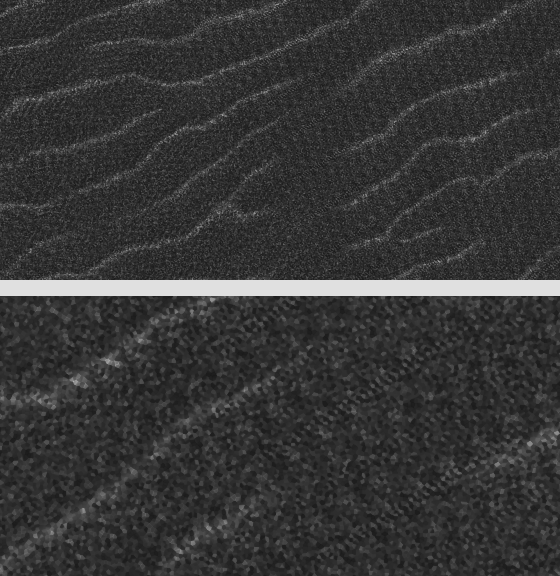
Top: the whole. Bottom: its middle third, enlarged.
Write a WebGL 1 fragment shader that draws this texture.

```glsl
precision highp float;
// Dark volcanic sand with wind ripples: a slanted, warped phase field with a few
// fork defects gives the pale broken crests, and a blended cellular pattern of
// randomly toned grains gives the speckle.

uniform vec2 u_resolution;

float hash(vec2 p) {
  return fract(sin(dot(p, vec2(127.1, 311.7))) * 43758.5453);
}

float noise(vec2 p) {
  vec2 i = floor(p);
  vec2 f = fract(p);
  f = f * f * (3.0 - 2.0 * f);
  float low = mix(hash(i), hash(i + vec2(1.0, 0.0)), f.x);
  float high = mix(hash(i + vec2(0.0, 1.0)), hash(i + 1.0), f.x);
  return mix(low, high, f.y);
}

// Zero-mean, unit-variance speckle made of softly overlapping grains
float grains(vec2 p) {
  vec2 cell = floor(p);
  float sum = 0.0;
  float power = 0.0;
  for (int y = -1; y <= 1; y++) {
    for (int x = -1; x <= 1; x++) {
      vec2 id = cell + vec2(float(x), float(y));
      vec2 centre = id + vec2(hash(id + 3.7), hash(id + 19.3));
      vec2 q = p - centre;
      float weight = exp(-6.0 * dot(q, q));
      float tone = (hash(id + 41.9) + hash(id + 67.1) - 1.0) * 2.45;
      sum += weight * tone;
      power += weight * weight;
    }
  }
  return sum / sqrt(power + 1e-6);
}

// Ripple phase: whole numbers lie midway between neighbouring crests
float ripplePhase(vec2 p) {
  float warp = 0.2 * (noise(p * vec2(3.0, 2.0) + 5.2) - 0.5)
             + 0.09 * (noise(p * vec2(6.5, 4.0) + 11.0) - 0.5)
             + 0.02 * (noise(p * 21.0) - 0.5);
  float phase = 5.6 * (p.y - 0.4 * p.x + warp) + 10.0;

  // Forks where one crest splits or ends, with alternating handedness
  float turn = 1.0;
  for (int i = 0; i < 6; i++) {
    float k = float(i);
    vec2 fork = vec2(0.3 + 0.28 * k, 0.15 + 0.7 * hash(vec2(k, 8.3)));
    vec2 q = p - fork;
    phase += turn * atan(q.y, q.x + 1e-5) / 6.2831853;
    turn = -turn;
  }
  return phase;
}

void main() {
  vec2 p = gl_FragCoord.xy / u_resolution.y;

  // Signed distance to the nearest crest, positive above it
  float d = (fract(ripplePhase(p)) - 0.5) * 0.165;
  float line = exp(-pow(d / (d > 0.0 ? 0.009 : 0.013), 2.0));
  float haze = exp(-pow(d / (d > 0.0 ? 0.015 : 0.036), 2.0));
  float shade = exp(-pow((d - 0.032) / 0.018, 2.0));

  // Crests fade in and out along their length
  float strength = smoothstep(0.08, 0.5, noise(p * vec2(3.6, 4.2) + 31.0));
  strength *= 0.75 + 0.4 * noise(p * 13.0 + 7.0);

  // Faint broad patches, slightly stretched upright
  float patches = noise(p * vec2(9.0, 4.0) + 2.0) + noise(p * 17.0 + 60.0) - 1.0;

  float relief = strength * (0.52 * line + 0.17 * haze - 0.07 * shade) + 0.1 * patches;

  // Grain lattice turned off the axes so that its rows stay hidden
  vec2 turned = mat2(0.819, 0.574, -0.574, 0.819) * p;
  float speckle = grains(turned * 235.0);
  float sand = 0.06 + 0.12 * exp(0.345 * speckle + relief);
  gl_FragColor = vec4(vec3(sand), 1.0);
}
```
